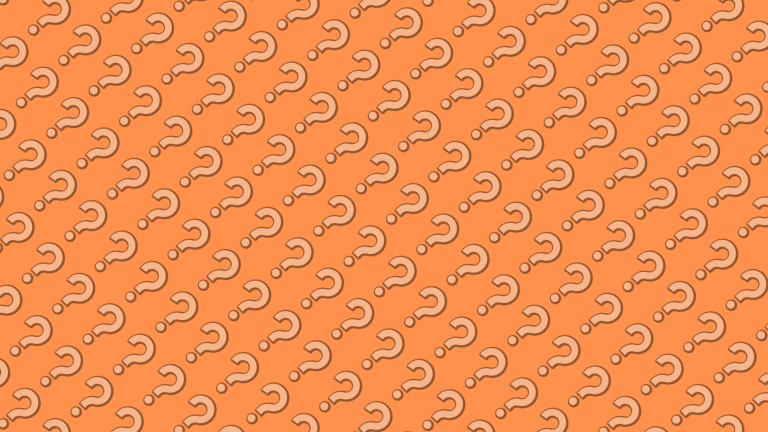
Reproduce this pattern procedurally as a Shadertoy shader.

```glsl
mat2 rotate(float angle) {
    float c = cos(angle), s = sin(angle);
    return mat2(c, s, -s, c);
}

// Flat-ended arc, centred on the direction mid and spanning half to each side
float arcDistance(vec2 p, float mid, float halfSpan, float radius, float halfWidth) {
    p = rotate(radians(90.0 - mid)) * p;
    p.x = abs(p.x);
    p = rotate(radians(halfSpan)) * p;
    float band = abs(length(p) - radius) - halfWidth;
    float cap = length(vec2(p.x, max(0.0, abs(radius - p.y) - halfWidth))) * sign(p.x);
    return max(band, cap);
}

float boxDistance(vec2 p, vec2 halfSize) {
    vec2 d = abs(p) - halfSize;
    return length(max(d, 0.0)) + min(max(d.x, d.y), 0.0);
}

// Tilted question mark with its dot at the origin
float markDistance(vec2 p) {
    p = rotate(radians(45.0)) * p;
    float hook = arcDistance(p - vec2(1.2, 45.0), 65.0, 125.0, 15.6, 5.1);
    float bend = arcDistance(p - vec2(17.0, 17.6), 148.0, 33.0, 16.0, 5.1);
    float stem = boxDistance(p - vec2(1.0, 17.0), vec2(5.1, 3.0));
    float dotShape = length(p) - 6.0;
    return min(min(hook, bend), min(stem, dotShape));
}

float coverage(float distanceToEdge, float pixel) {
    return 1.0 - smoothstep(-0.8 * pixel, 0.8 * pixel, distanceToEdge);
}

void mainImage(out vec4 fragColor, in vec2 fragCoord) {
    // The canvas is 648 units high
    float pixel = 648.0 / iResolution.y;
    vec2 p = (fragCoord - 0.5 * iResolution.xy) * pixel - vec2(10.5, -4.0);

    // Skewed lattice of marks
    mat2 lattice = mat2(45.5, -45.6, 109.2, 17.8);
    vec2 cell = round(inverse(lattice) * (p - vec2(25.0)));
    float face = 1e3;
    float rim = 1e3;
    for (int j = -1; j <= 1; j++) {
        for (int i = -1; i <= 1; i++) {
            vec2 q = p - lattice * (cell + vec2(i, j));
            face = min(face, markDistance(q));
            // The rim is shifted so it is heavier at the lower right
            rim = min(rim, markDistance(q - vec2(1.0, -0.8)) - 2.6);
        }
    }

    vec3 color = vec3(1.0, 0.57, 0.30);
    color = mix(color, vec3(0.59, 0.33, 0.17), coverage(rim, pixel));
    color = mix(color, vec3(0.97, 0.71, 0.55), coverage(face, pixel));
    fragColor = vec4(color, 1.0);
}
```
